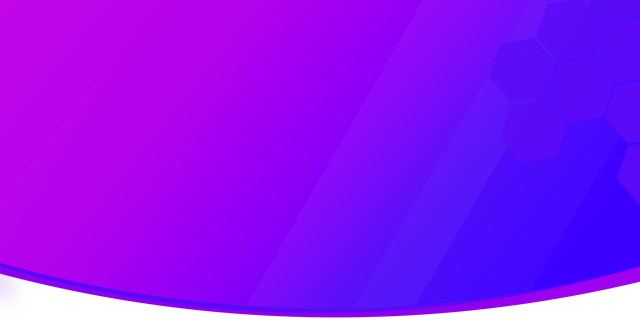
Give the GLSL for this background, as a Shadertoy shader.

```glsl
// A magenta-to-blue diagonal gradient with slanted translucent stripes and a
// honeycomb cluster at the upper right, cut off below by a shallow curved rim.
// Built from gradient ramps, half planes, a hexagon lattice and large circles.

const vec3 MAGENTA = vec3(0.76, 0.01, 0.91);
const vec3 ORCHID  = vec3(0.70, 0.00, 0.93);
const vec3 VIOLET  = vec3(0.54, 0.00, 0.97);
const vec3 INDIGO  = vec3(0.29, 0.02, 0.98);
const vec3 BLUE    = vec3(0.23, 0.00, 1.00);
const vec3 HEX_COLOR  = vec3(0.36, 0.04, 0.97);
const vec3 BAND_COLOR = vec3(0.35, 0.04, 0.96);
const vec3 RIM_COLOR  = vec3(0.54, 0.00, 0.93);
const vec3 RIM_BRIGHT = vec3(0.62, 0.00, 0.94);

const float STRIPE_SLOPE = 0.577;
const float HEX_SPACING = 0.193;
const float HEX_ANGLE = -0.34;
const vec2 HEX_ORIGIN = vec2(1.633, 0.781);

// Smooth coverage of the region where d is positive
float cover(float d, float px) {
    return smoothstep(-0.75 * px, 0.75 * px, d);
}

float ramp(float a, float b, float t) {
    return clamp((t - a) / (b - a), 0.0, 1.0);
}

vec2 polar(float angle) {
    return vec2(cos(angle), sin(angle));
}

// Positive inside a circle given by its lowest point and radius
float bowl(vec2 p, vec2 lowest, float radius) {
    return radius - length(p - lowest - vec2(0.0, radius));
}

// Signed distance to a hexagon whose flat sides face the x axis
float hexagon(vec2 p, float apothem) {
    p = abs(p);
    return max(p.x, 0.5 * p.x + 0.866 * p.y) - apothem;
}

vec3 diagonalGradient(vec2 p) {
    float t = p.x - 0.8 * p.y;
    vec3 color = mix(MAGENTA, ORCHID, ramp(-0.8, 0.0, t));
    color = mix(color, VIOLET, ramp(0.0, 0.62, t));
    color = mix(color, INDIGO, smoothstep(0.55, 1.18, t));
    return mix(color, BLUE, ramp(1.15, 1.65, t));
}

// Amount of white inside one slanted stripe
float stripe(vec2 p, float left, float right, float px) {
    float s = p.x - STRIPE_SLOPE * p.y;
    return cover(s - left, px) * cover(right - s, px);
}

float stripes(vec2 p, float px) {
    return 0.012 * stripe(p, -2.0, -0.114, px)
         + 0.006 * stripe(p, -0.114, 0.29, px)
         + 0.040 * stripe(p, 0.745, 1.084, px)
         + 0.065 * stripe(p, 1.084, 1.272, px)
         + 0.025 * stripe(p, 1.272, 1.605, px);
}

// Coverage of a ragged cluster of lattice cells
float honeycomb(vec2 p, float px) {
    vec2 axis = polar(HEX_ANGLE);
    vec2 stepA = HEX_SPACING * axis;
    vec2 stepB = HEX_SPACING * polar(HEX_ANGLE - 1.0472);
    float mask = 0.0;
    for (int i = 0; i < 3; i++) {
        int first = i == 0 ? 0 : -2;
        int last = i == 1 ? 0 : 1;
        for (int j = first; j <= last; j++) {
            vec2 q = p - HEX_ORIGIN - float(i) * stepA - float(j) * stepB;
            q = vec2(dot(q, axis), dot(q, vec2(-axis.y, axis.x)));
            mask = max(mask, cover(-hexagon(q, 0.48 * HEX_SPACING), px));
        }
    }
    return mask;
}

void mainImage(out vec4 fragColor, in vec2 fragCoord) {
    float px = 1.0 / iResolution.y;
    vec2 p = fragCoord * px;

    // Gradient panel with stripes and cells
    vec3 panel = mix(diagonalGradient(p), vec3(1.0), stripes(p, px));
    panel = mix(panel, HEX_COLOR, 0.92 * honeycomb(p, px));

    // Pale ground with a faint glow at the left
    float glow = 0.12 * exp(-dot(p - vec2(0.0, 0.11), p - vec2(0.0, 0.11)) / 0.003);
    vec3 color = mix(vec3(1.0), RIM_COLOR, glow);

    // Nested curves: outer rim, thin blue band, panel
    vec3 rim = mix(RIM_COLOR, RIM_BRIGHT, smoothstep(1.2, 1.9, p.x));
    color = mix(color, rim, cover(bowl(p, vec2(1.05, 0.008), 4.10), px));
    color = mix(color, BAND_COLOR, cover(bowl(p, vec2(1.0, 0.022), 3.52), px));
    color = mix(color, panel, cover(bowl(p, vec2(1.02, 0.036), 3.72), px));

    fragColor = vec4(color, 1.0);
}
```
